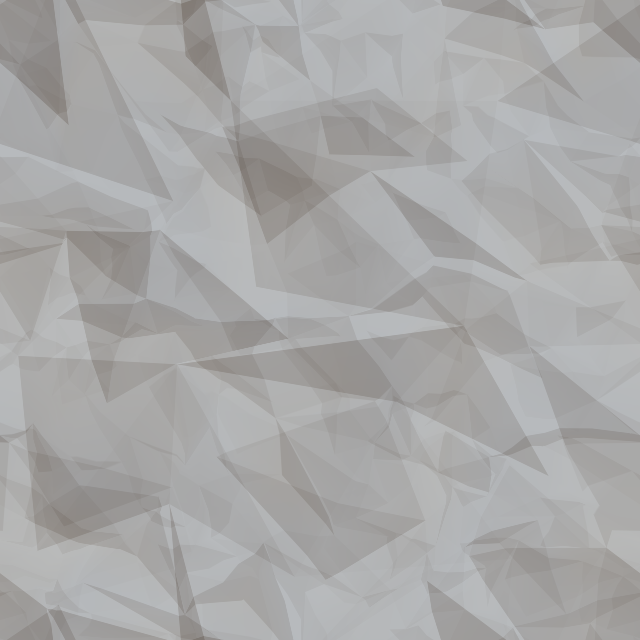
Give the GLSL for this texture, as a Shadertoy shader.

```glsl
vec3 hash3(vec2 p, float seed) {
    return fract(sin(vec3(dot(p, vec2(127.1, 311.7)), dot(p, vec2(269.5, 183.3)),
                          dot(p, vec2(419.2, 371.9))) + seed) * 43758.5453);
}

float cross2(vec2 a, vec2 b) { return a.x * b.y - a.y * b.x; }

// True when a and b lie on opposite sides of the line from s to e
bool separates(vec2 s, vec2 e, vec2 a, vec2 b) {
    return cross2(e - s, a - s) * cross2(e - s, b - s) < 0.0;
}

// Lattice corner, jittered, with a random height; ids wrap around the canvas
vec3 corner(vec2 cell, vec2 offset, mat2 toCanvas, float period, float seed) {
    vec2 id = mod(toCanvas * (cell + offset) + 0.5, period) - 0.5;
    vec3 h = hash3(id, seed);
    return vec3(offset + (h.xy - 0.5) * 0.84, h.z);
}

// Adds shadow, height and coverage of one triangle at p
void addFacet(vec2 p, vec3 a, vec3 b, vec3 c, vec2 light, float edge, inout vec3 sum) {
    vec3 w = vec3(cross2(b.xy - p, c.xy - p), cross2(c.xy - p, a.xy - p), cross2(a.xy - p, b.xy - p));
    float area = w.x + w.y + w.z;
    vec3 sides = vec3(length(c.xy - b.xy), length(a.xy - c.xy), length(b.xy - a.xy));
    vec3 inside = w * sign(area) / sides;
    float nearest = min(inside.x, min(inside.y, inside.z));
    if (nearest > -edge && abs(area) > 1e-4) {
        vec3 normal = cross(b - a, c - a);
        float shadow = smoothstep(-0.05, 0.7, dot(-normal.xy / normal.z, light));
        float height = dot(w, vec3(a.z, b.z, c.z)) / area;
        sum += smoothstep(-edge, edge, nearest) * vec3(shadow, height, 1.0);
    }
}

// Folded sheet on a rotated lattice; returns shadow and height
vec2 foldedSheet(vec2 uv, vec2 turn, float seed) {
    mat2 toCanvas = mat2(turn.x, -turn.y, turn.y, turn.x);
    float period = dot(turn, turn), scale = sqrt(period);
    vec2 q = uv * toCanvas;
    vec2 cell = floor(q + 0.5), p = q - cell;
    vec2 light = vec2(0.45, 0.89) * toCanvas / scale;
    float edge = 0.55 * scale / iResolution.y;

    // Four quads around the nearest corner, each split along a diagonal
    vec3 sum = vec3(0.0, 0.5, 1.0) * 0.001;
    vec2 dir = vec2(1.0, 0.0);
    vec3 a = corner(cell, vec2(0.0), toCanvas, period, seed);
    vec3 b = corner(cell, dir, toCanvas, period, seed);
    for (int k = 0; k < 4; k++) {
        vec2 next = vec2(-dir.y, dir.x);
        vec3 c = corner(cell, dir + next, toCanvas, period, seed);
        vec3 d = corner(cell, next, toCanvas, period, seed);
        bool validAC = separates(a.xy, c.xy, b.xy, d.xy);
        bool validBD = separates(b.xy, d.xy, a.xy, c.xy);
        bool splitAC = !validBD || (validAC && a.z + c.z > b.z + d.z);
        addFacet(p, a, b, splitAC ? c : d, light, edge, sum);
        addFacet(p, splitAC ? a : b, c, d, light, edge, sum);
        b = d;
        dir = next;
    }
    return sum.xy / sum.z;
}

void mainImage(out vec4 fragColor, in vec2 fragCoord) {
    vec2 uv = fragCoord / iResolution.xy;

    // Each finer sheet bends along the folds of the coarser ones
    vec2 large = foldedSheet(uv, vec2(4.0, 1.0), 1.7);
    uv += (large.y - 0.5) * vec2(0.10, -0.08);
    vec2 medium = foldedSheet(uv, vec2(6.0, -2.0), 5.3);
    uv += (medium.y - 0.5) * vec2(-0.05, 0.05);
    vec2 small = foldedSheet(uv, vec2(9.0, 4.0), 9.1);
    uv += (small.y - 0.5) * vec2(0.03, 0.03);
    vec2 fine = foldedSheet(uv, vec2(17.0, -7.0), 13.9);

    // Overlapping shadows, with faint cool and warm areas
    float shade = 0.38 * large.x + 0.37 * medium.x + 0.26 * small.x + 0.14 * fine.x;
    shade += 0.08 * (medium.y - 0.5) + 0.08 * (fine.y - 0.5);
    vec3 lit = vec3(0.722, 0.73, 0.735), shaded = vec3(0.50, 0.473, 0.452);
    vec3 tint = (small.y - 0.5) * vec3(-0.012, 0.0, 0.018);
    fragColor = vec4(mix(lit, shaded, clamp(shade, 0.0, 1.0)) + tint, 1.0);
}
```
